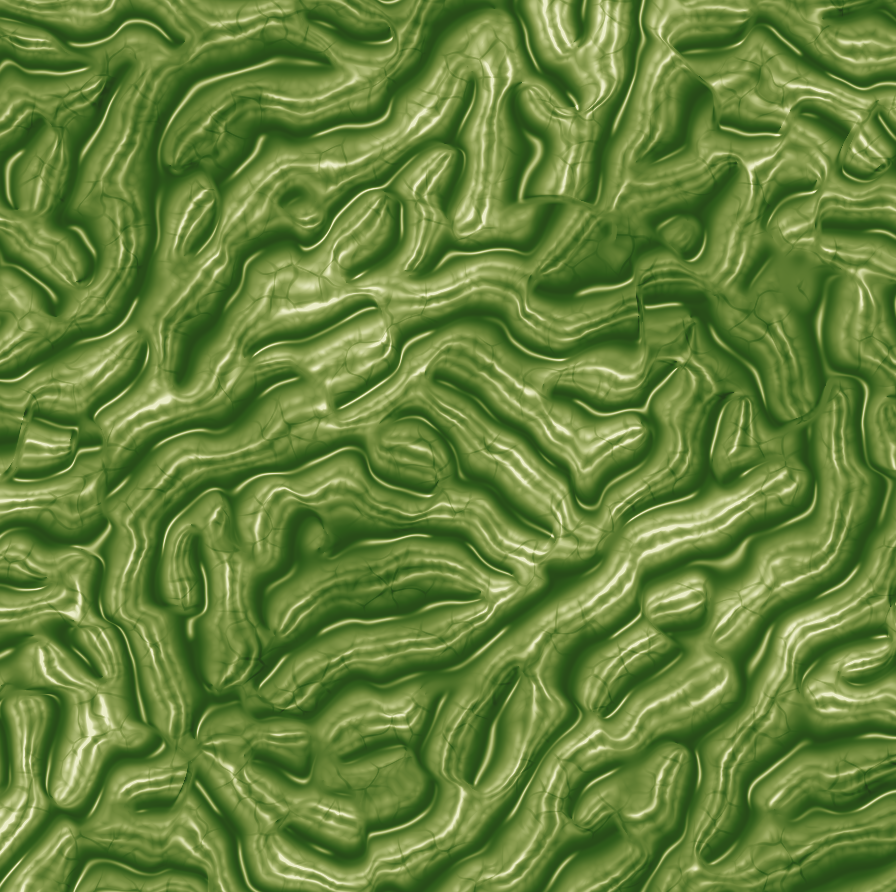
Reproduce this texture procedurally as a Shadertoy shader.

```glsl
// Green brain coral: meandering ridges with twin pale crests and dark, glinting valleys.

const float TAU = 6.2831853;

vec3 hash3(vec2 p) {
    vec3 q = vec3(dot(p, vec2(127.1, 311.7)), dot(p, vec2(269.5, 183.3)), dot(p, vec2(419.2, 371.9)));
    return fract(sin(q) * 43758.545);
}

// Smooth layered sines, roughly -1 to 1
float waves(vec2 p) {
    return 0.5 * sin(p.x + 1.7 * sin(p.y * 0.8 + 0.6))
         + 0.5 * sin(p.y * 1.3 - p.x * 0.6 + 1.4 * sin(p.x * 1.1 + 2.0));
}

// Distances to the nearest and second nearest cell point
vec2 cellular(vec2 p) {
    vec2 cell = floor(p), nearest = vec2(9.0);
    for (int j = -1; j <= 1; j++)
    for (int i = -1; i <= 1; i++) {
        vec2 id = cell + vec2(i, j);
        float d = length(id + hash3(id).xy - p);
        nearest = d < nearest.x ? vec2(d, nearest.x) : vec2(nearest.x, min(nearest.y, d));
    }
    return nearest;
}

// Sum of scattered wave packets: x = 0 in a valley to 1 on a crest, y = strength
vec2 meander(vec2 p) {
    p += 0.008 * vec2(waves(p.yx * 33.0), waves(p * 37.0 + 4.0));
    vec2 g = p * 8.8, cell = floor(g), sum = vec2(0.0);
    for (int j = -1; j <= 1; j++)
    for (int i = -1; i <= 1; i++)
    for (int n = 0; n < 2; n++) {
        vec2 id = cell + vec2(i, j);
        vec3 rnd = hash3(id + 57.3 * float(n));
        vec2 offset = g - id - rnd.xy;
        float weight = pow(max(0.0, 1.0 - dot(offset, offset)), 3.0);
        vec2 center = (id + rnd.xy) / 8.8;
        float angle = 2.15 + 1.5 * waves(center * 8.5 + 1.0) + 1.0 * (fract(rnd.z * 17.0) - 0.5);
        float phase = TAU * (14.2 / 8.8 * dot(offset, vec2(cos(angle), sin(angle))) + rnd.z);
        sum += weight * vec2(cos(phase), sin(phase));
    }
    return vec2(abs(atan(sum.y, sum.x + 1e-6)) * 2.0 / TAU, length(sum));
}

// Soft line across the meander profile
float band(float t, float center, float width) {
    float d = (t - center) / width;
    return exp(-d * d);
}

vec3 palette(float tone) {
    vec3 c = mix(vec3(0.14, 0.24, 0.09), vec3(0.18, 0.35, 0.10), clamp(tone * 5.0, 0.0, 1.0));
    c = mix(c, vec3(0.29, 0.43, 0.15), clamp(tone * 5.0 - 1.0, 0.0, 1.0));
    c = mix(c, vec3(0.42, 0.52, 0.22), clamp(tone * 5.0 - 2.0, 0.0, 1.0));
    c = mix(c, vec3(0.55, 0.62, 0.32), clamp(tone * 5.0 - 3.0, 0.0, 1.0));
    c = mix(c, vec3(0.73, 0.77, 0.51), clamp(tone * 5.0 - 4.0, 0.0, 1.0));
    return mix(c, vec3(0.92, 0.93, 0.78), clamp(tone * 5.0 - 5.0, 0.0, 1.0));
}

void mainImage(out vec4 fragColor, in vec2 fragCoord) {
    vec2 p = fragCoord / iResolution.y;
    vec2 wobble = 0.006 * vec2(waves(p.yx * 90.0), waves(p * 80.0));
    vec2 fine = cellular((p + wobble) * 85.0);
    vec2 plates = cellular((p + wobble) * 34.0);

    vec2 field = meander(p + 0.15 * wobble);
    float t = field.x;
    float shadowed = meander(p + vec2(0.005, -0.006)).x;
    float solid = smoothstep(0.1, 0.45, field.y);

    // Rounded ridges, shaded toward the upper left, fading where the pattern is weak
    float relief = mix(smoothstep(0.0, 0.55, t), smoothstep(0.02, 0.55, shadowed), 0.6);
    relief = mix(0.72, relief, smoothstep(0.02, 0.3, field.y));
    float tone = 0.06 + 0.63 * relief;
    tone += 0.35 * (shadowed - t) * smoothstep(0.1, 0.4, t) * solid;

    // Broad patches of light, strongest on the ridges
    float sheen = waves(p * 9.0 + 2.5) + 0.7 * waves(p * 23.0);
    tone += (0.03 + 0.17 * sheen) * smoothstep(0.1, 0.65, t);

    // Twin crest lines with a groove between, each broken along its length
    float fade = smoothstep(0.1, 0.9, 0.5 + 0.5 * waves(p * 55.0 + 7.0));
    float rough = t + 0.07 * (fine.x - 0.5);
    tone += solid * (0.08 + 0.34 * fade) * band(rough, 0.8, 0.06);
    tone -= solid * 0.17 * band(rough, 1.0, 0.09);
    tone -= solid * 0.11 * band(rough, 0.65, 0.06);
    tone += solid * 0.13 * (1.0 - fade) * band(rough, 0.5, 0.07);

    // Short bright glints along the valley floors
    float glint = smoothstep(0.3, 0.65, 0.5 + 0.5 * waves(p * 42.0 + 3.0));
    tone += solid * (0.06 + 0.86 * glint) * band(t, 0.0, 0.065);

    // Fine mottling, small pale spots and broken cracks
    float crack = 1.0 - smoothstep(0.02, 0.13, plates.y - plates.x);
    float flesh = smoothstep(0.15, 0.6, t);
    tone += 0.2 * (0.45 - fine.x) * flesh;
    tone += 0.16 * (0.45 - plates.x) * flesh;
    tone -= 0.15 * crack * flesh * smoothstep(-0.3, 0.4, waves(p * 33.0 + 5.0));

    fragColor = vec4(palette(tone), 1.0);
}
```
